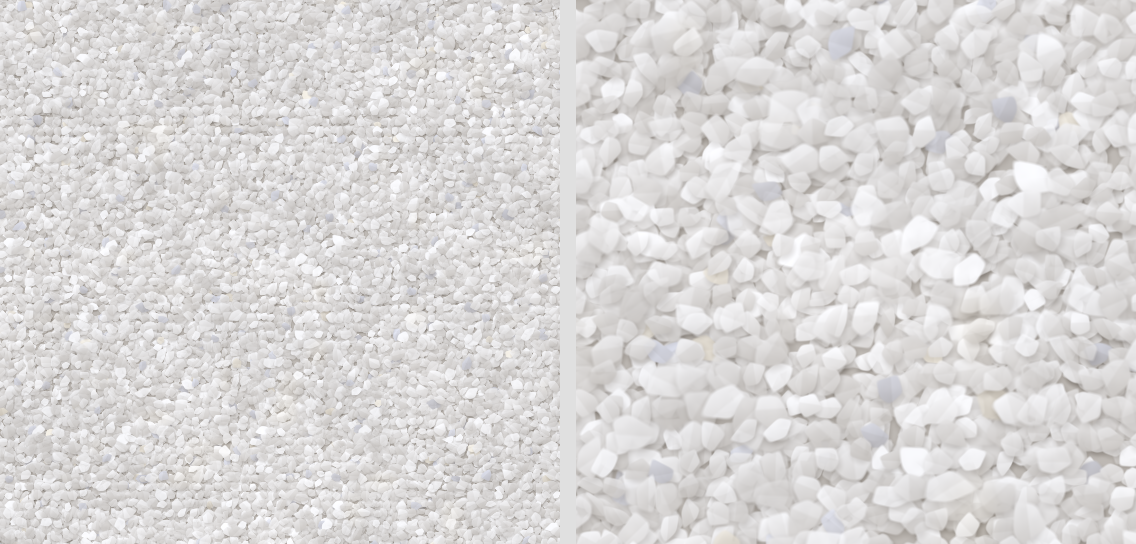
Left, the full canvas; right, a detail of the centre.
Reproduce this texture procedurally as a Shadertoy shader.

```glsl
// White quartz sand: layers of small, rounded, faceted grains scattered on
// jittered grids. Each grain drops a soft warm shadow on those beneath it and
// is lit from above; a few grains are tinted ochre, cream or slate.

float hash(vec2 p) {
    return fract(sin(dot(p, vec2(127.1, 311.7))) * 43758.5453);
}

vec2 hash2(vec2 p) {
    return vec2(hash(p), hash(p + 57.3));
}

float valueNoise(vec2 p) {
    vec2 cell = floor(p), f = fract(p);
    f = f * f * (3.0 - 2.0 * f);
    float low = mix(hash(cell), hash(cell + vec2(1, 0)), f.x);
    float high = mix(hash(cell + vec2(0, 1)), hash(cell + vec2(1, 1)), f.x);
    return mix(low, high, f.y);
}

vec2 rotate(vec2 p, float angle) {
    float c = cos(angle), s = sin(angle);
    return vec2(c * p.x + s * p.y, c * p.y - s * p.x);
}

// Warm grey in the dark, slightly cool white in the light
vec3 sandColor(float light) {
    return mix(vec3(0.73, 0.71, 0.69), vec3(0.96, 0.96, 0.97), (light - 0.71) / 0.25);
}

// Irregular five-sided outline with rounded corners; 1 on the boundary
float grainOutline(vec2 q, vec2 seed) {
    float sum = 0.0;
    for (int k = 0; k < 5; k++) {
        float angle = 1.2566 * (float(k) + 0.6 * hash(seed + float(k) * 3.7));
        float side = max(dot(q, vec2(cos(angle), sin(angle))), 0.0);
        sum += pow(side, 7.0);
    }
    return pow(sum, 1.0 / 7.0);
}

// Rare mineral tints, as a multiplier
vec3 grainTint(float pick) {
    if (pick > 0.9985) return vec3(0.96, 0.84, 0.68);
    if (pick > 0.985) return vec3(1.0, 0.98, 0.93);
    if (pick < 0.004) return vec3(0.90, 0.91, 0.95);
    return vec3(1.0);
}

// Paints one grid of grains over the colour below
vec3 paintLayer(vec3 color, vec2 p, float layer) {
    vec2 home = floor(p);
    for (int j = 1; j >= -1; j--) {
        for (int i = -1; i <= 1; i++) {
            vec2 cell = home + vec2(i, j);
            vec2 seed = cell + layer * 91.7;
            if (hash(seed + 5.1) > 0.78) continue;

            vec2 d = p - cell - 0.2 - 0.6 * hash2(seed);
            if (dot(d, d) > 1.44) continue;
            vec2 shape = hash2(seed + 13.7);
            float size = mix(0.36, 0.62, shape.x * shape.x);
            float stretch = mix(1.0, 1.28, shape.y);
            float tilt = 0.3 + 2.4 * (hash(seed + 21.9) - 0.5);
            vec2 axes = size * vec2(stretch, 1.0 / stretch);

            // Contact shadow, shifted down
            vec2 under = rotate(d - vec2(0.05, -0.13), tilt) / axes;
            color *= 1.0 - vec3(0.11, 0.117, 0.125) * (1.0 - smoothstep(0.6, 1.5, length(under)));

            // Body: base brightness, roundness, one facet plane
            vec2 q = rotate(d, tilt) / axes;
            float cover = 1.0 - smoothstep(0.86, 1.12, grainOutline(q, seed));
            float base = hash(seed + 33.3);
            float light = 0.82 + 0.135 * base;
            light += 0.045 * dot(d / size, vec2(-0.35, 0.9));
            float facet = dot(q, normalize(hash2(seed + 41.3) - 0.5)) - 0.15;
            light += 0.035 * (smoothstep(-0.12, 0.12, facet) - 0.4);
            light += 0.05 * step(0.9, base);
            vec3 grain = sandColor(min(light, 0.985)) * grainTint(hash(seed + 63.1));

            // Some grains are slightly translucent
            color = mix(color, grain, cover * mix(0.72, 1.0, hash(seed + 71.9)));
        }
    }
    return color;
}

void mainImage(out vec4 fragColor, in vec2 fragCoord) {
    vec2 uv = fragCoord / iResolution.y;
    vec3 color = sandColor(0.72);

    // Slightly bent grid, rotated a little more for every layer
    vec2 bent = uv + 0.006 * vec2(valueNoise(uv * 23.0), valueNoise(uv * 23.0 + 40.0));
    for (int n = 0; n < 5; n++) {
        float layer = float(n);
        vec2 p = rotate(bent, 0.4 * layer) * mix(72.0, 56.0, layer / 4.0);
        // Grains are shaded in the grid frame, so keep the turn small
        p = mix(p, bent * (70.0 - 3.0 * layer) + layer * 7.31, 1.0);
        color = paintLayer(color, p, layer + 1.0);
    }

    // Gentle dunes, faint cream stains and fine surface mottling
    vec2 slope = rotate(uv, -0.5);
    float dunes = valueNoise(slope * vec2(5.0, 9.0)) + 0.7 * valueNoise(slope * vec2(14.0, 20.0) + 9.0);
    color += 0.035 * (dunes - 0.85);
    float stain = smoothstep(0.8, 1.0, valueNoise(uv * 17.0 + 3.0));
    color *= 1.0 - stain * vec3(0.0, 0.006, 0.022);
    color += 0.02 * (valueNoise(uv * 170.0) - 0.5) + 0.012 * (0.5 - uv.y);

    fragColor = vec4(clamp(color, 0.0, 1.0), 1.0);
}
```
